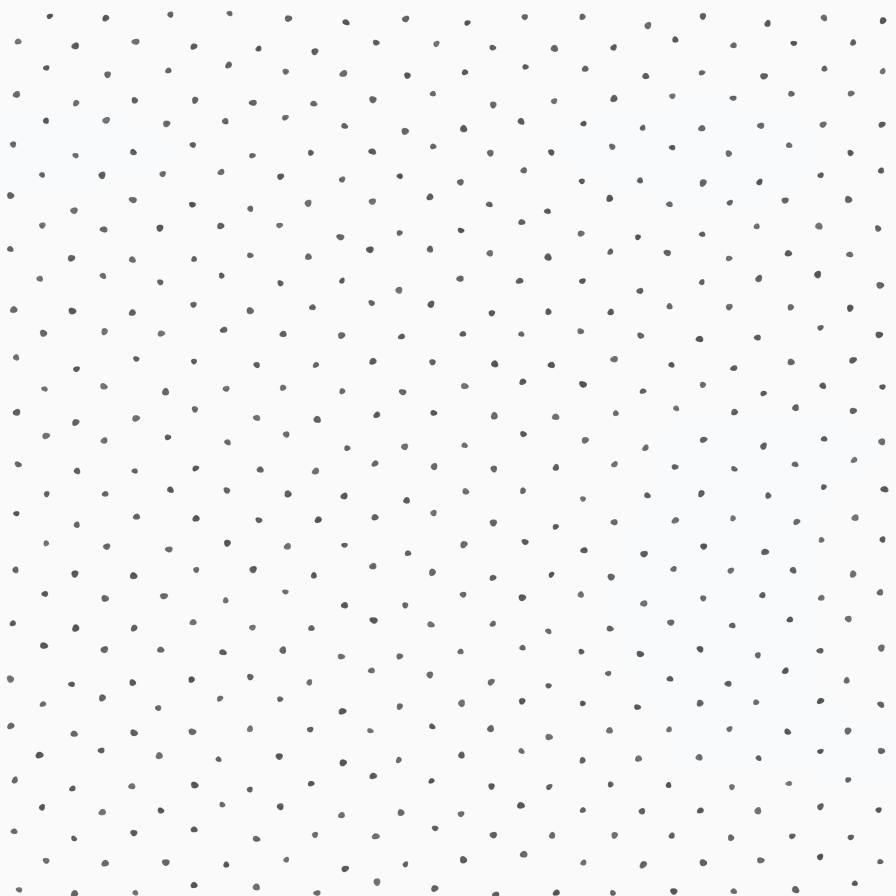
Give the GLSL for this pattern, as a Shadertoy shader.

```glsl
// Small hand-inked grey dots on near-white paper.
// Staggered columns of cells hold one dot each; a slow sideways sway and a
// hash move it, and each dot is a tilted ellipse with an uneven outline.

const float TAU = 6.2831853;
const vec2 GRID = vec2(30.0, 17.0);      // columns and rows per canvas
const float SWAY_ROWS = 9.0;             // rows in one sideways sway
const vec3 PAPER = vec3(0.980);
const vec3 COOL_PAPER = vec3(0.976, 0.980, 0.990);
const vec3 DARK_INK = vec3(0.33);
const vec3 LIGHT_INK = vec3(0.45);

// Sine-free hash: two values in 0..1 from a position and a seed
vec2 hash22(vec2 p, float seed) {
    vec3 q = fract(vec3(p.xyx + seed * 17.31) * vec3(0.1031, 0.1030, 0.0973));
    q += dot(q, q.yzx + 33.33);
    return fract((q.xx + q.yz) * q.zy);
}

// Smooth value noise in 0..1
float valueNoise(vec2 p, float seed) {
    vec2 i = floor(p);
    vec2 f = fract(p);
    f = f * f * (3.0 - 2.0 * f);
    float low = mix(hash22(i, seed).x, hash22(i + vec2(1, 0), seed).x, f.x);
    float high = mix(hash22(i + vec2(0, 1), seed).x, hash22(i + 1.0, seed).x, f.x);
    return mix(low, high, f.y);
}

vec2 rotate(vec2 p, float angle) {
    float c = cos(angle), s = sin(angle);
    return vec2(c * p.x + s * p.y, c * p.y - s * p.x);
}

// Dot centre inside its cell, in cell units
vec2 dotCentre(vec2 cell) {
    vec2 column = hash22(vec2(cell.x, 3.0), 1.0);
    vec2 jitter = hash22(cell, 2.0) - 0.5;
    float sway = cos(TAU * (cell.y + 1.0) / SWAY_ROWS) * mix(0.04, 0.19, column.x);
    return 0.5 + vec2(sway, 0.16 * (column.y - 0.5)) + jitter * vec2(0.13, 0.19);
}

// Approximate signed distance to a lumpy ellipse
float blobDistance(vec2 p, float radius, float stretch, float tilt, vec2 phase) {
    p = rotate(p, tilt) * vec2(1.0 / stretch, stretch);
    float angle = atan(p.y, p.x);
    float lumps = 0.06 * sin(2.0 * angle + TAU * phase.x)
                + 0.06 * sin(3.0 * angle + TAU * phase.y);
    return length(p) - radius * (1.0 + lumps);
}

void mainImage(out vec4 fragColor, in vec2 fragCoord) {
    vec2 uv = fragCoord / iResolution.y;
    float pixel = 1.0 / iResolution.y;

    // Paper with a barely visible cool tint in places
    float tint = smoothstep(0.6, 0.9, valueNoise(uv * vec2(2.5, 6.0), 7.0));
    vec3 color = mix(PAPER, COOL_PAPER, tint);

    // Staggered grid: every other column is shifted by half a row
    vec2 gridPos = uv * GRID;
    gridPos.y += 0.5 * mod(floor(gridPos.x), 2.0) + 0.35;
    vec2 cell = floor(gridPos);
    vec2 local = (fract(gridPos) - dotCentre(cell)) / GRID;

    // Shape of this dot
    vec2 shape = hash22(cell, 3.0);
    vec2 turn = hash22(cell, 4.0);
    float radius = mix(0.0031, 0.0040, shape.x);
    float stretch = mix(1.01, 1.12, shape.y);
    float tilt = mix(-0.5, 0.9, turn.x);
    float d = blobDistance(local, radius, stretch, tilt, hash22(cell, 5.0));

    // Ink shade with a slight grain
    float grain = valueNoise(uv * 600.0, 6.0) - 0.5;
    vec3 ink = mix(DARK_INK, LIGHT_INK, turn.y) + 0.07 * grain;
    float coverage = 1.0 - smoothstep(-0.75 * pixel, 0.75 * pixel, d);
    fragColor = vec4(mix(color, ink, coverage), 1.0);
}
```
